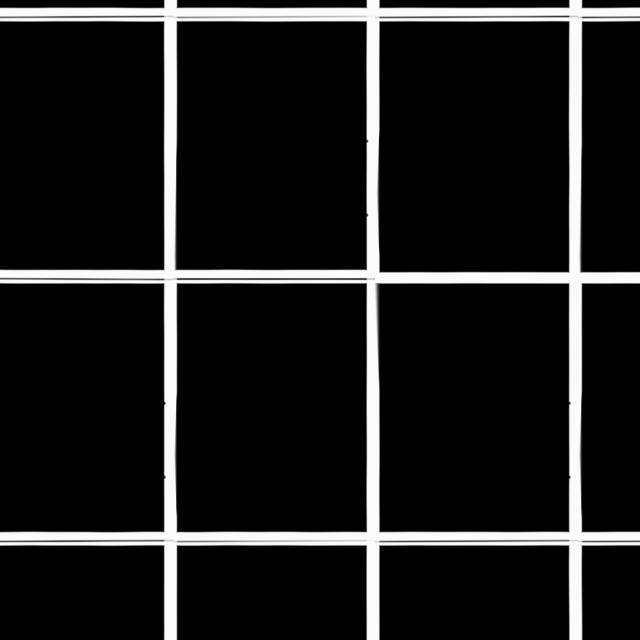
Give the GLSL for this pattern, as a WebGL 1 fragment shader.

```glsl
precision highp float;
// A black field ruled by a white grid of tall cells, with slightly worn lines.
// Bands are distances to the nearest grid line; dark seams split the level bands,
// grey slivers and small nicks eat the edges of the upright ones.

uniform vec2 u_resolution;

#define PITCH vec2(0.3164, 0.4095)   // cell size
#define ORIGIN vec2(0.2665, 0.1582)  // one grid crossing
#define HALF_WIDTH vec2(0.0100, 0.0106)
#define SOFTNESS 0.0017
#define LINE_COLOUR vec3(0.985)
#define SEAM_DROP 0.0037             // seam distance below band centre
#define SEAM_HALF 0.0011
#define SLIVER_WIDTH 0.0042
#define NICK_RADIUS 0.0022
#define WOBBLE 0.0006

vec2 hashGradient(vec2 p) {
  float a = 6.2832 * fract(sin(dot(p, vec2(127.1, 311.7))) * 4375.85);
  return vec2(cos(a), sin(a));
}

float gradientNoise(vec2 p) {
  vec2 i = floor(p), f = fract(p);
  vec2 u = f * f * (3.0 - 2.0 * f);
  vec2 e = vec2(0.0, 1.0);
  float low = mix(dot(hashGradient(i), f),
                  dot(hashGradient(i + e.yx), f - e.yx), u.x);
  float high = mix(dot(hashGradient(i + e), f - e),
                   dot(hashGradient(i + e.yy), f - e.yy), u.x);
  return mix(low, high, u.y);
}

// Coverage of the region where d is negative
float cover(float d, float soft) {
  return 1.0 - smoothstep(-soft, soft, d);
}

// Upright band with a tapering sliver on the right and nicks on the left
float uprightBand(vec2 grid, float soft) {
  float column = floor(grid.x + 0.5);
  float row = floor(grid.y);
  float t = 1.0 - fract(grid.y);  // 0 at the top of a segment
  float x = (grid.x - column) * PITCH.x;
  float wobble = WOBBLE * gradientNoise(vec2(column * 7.3, grid.y * 5.0));
  float band = cover(abs(x + wobble) - HALF_WIDTH.x, soft);

  float nicked = 1.0 - mod(column + row, 2.0);
  float torn = (1.0 - nicked) * mod(column, 2.0);
  float centre = mix(mix(0.92, 0.68, nicked), 0.0, torn);
  float reach = mix(mix(0.45, 0.25, nicked), 0.45, torn);
  float taper = max(0.0, 1.0 - abs(t - centre) / reach);
  float width = SLIVER_WIDTH * (1.0 + torn) * taper;
  float sliver = smoothstep(HALF_WIDTH.x - width - 0.001, HALF_WIDTH.x, x);
  band *= 1.0 - 0.85 * sliver * smoothstep(0.0, 0.2, taper);

  for (int k = 0; k < 2; k++) {
    float nickAt = 0.483 + 0.282 * float(k);
    vec2 p = vec2(x + HALF_WIDTH.x, (t - nickAt) * PITCH.y);
    band *= 1.0 - 0.8 * nicked * cover(length(p) - NICK_RADIUS, soft);
  }
  return band;
}

// Level band in x, its dark seam in y
vec2 levelBand(vec2 grid, float soft) {
  float row = floor(grid.y + 0.5);
  float column = floor(grid.x - 0.012);
  float along = fract(grid.x - 0.012);
  float y = (grid.y - row) * PITCH.y;
  float odd = mod(row, 2.0);
  float solid = odd * step(0.5, column);  // thinner, without a seam
  float wobble = WOBBLE * gradientNoise(vec2(grid.x * 5.0, row * 5.7 + 0.3));
  float thinning = 0.0018 * solid;
  float band = cover(abs(y + wobble + thinning) - HALF_WIDTH.y + thinning, soft);

  float middle = 1.0 - step(0.5, abs(column));
  float fade = mix(0.6 - 0.4 * along, 1.0, odd);
  float strength = mix(0.8, fade, middle) * (1.0 - solid);
  strength *= 1.0 + 0.35 * gradientNoise(vec2(grid.x * 3.0, row * 4.1 + 0.6));
  float slant = 0.0016 * (along - 0.5) * mix(1.0, -1.0, odd) * (1.0 - odd * middle);
  float seam = cover(abs(y + SEAM_DROP - slant) - SEAM_HALF, soft);
  return vec2(band, clamp(seam * strength, 0.0, 1.0));
}

void main() {
  vec2 uv = gl_FragCoord.xy / u_resolution;
  float soft = max(SOFTNESS, 0.75 / min(u_resolution.x, u_resolution.y));
  vec2 grid = (uv - ORIGIN) / PITCH;

  float upright = uprightBand(grid, soft);
  vec2 level = levelBand(grid, soft);

  // Seams show only faintly where an upright band crosses
  float ink = max(upright, level.x);
  ink *= 1.0 - level.y * mix(1.0, 0.25, upright);
  gl_FragColor = vec4(LINE_COLOUR * ink, 1.0);
}
```
